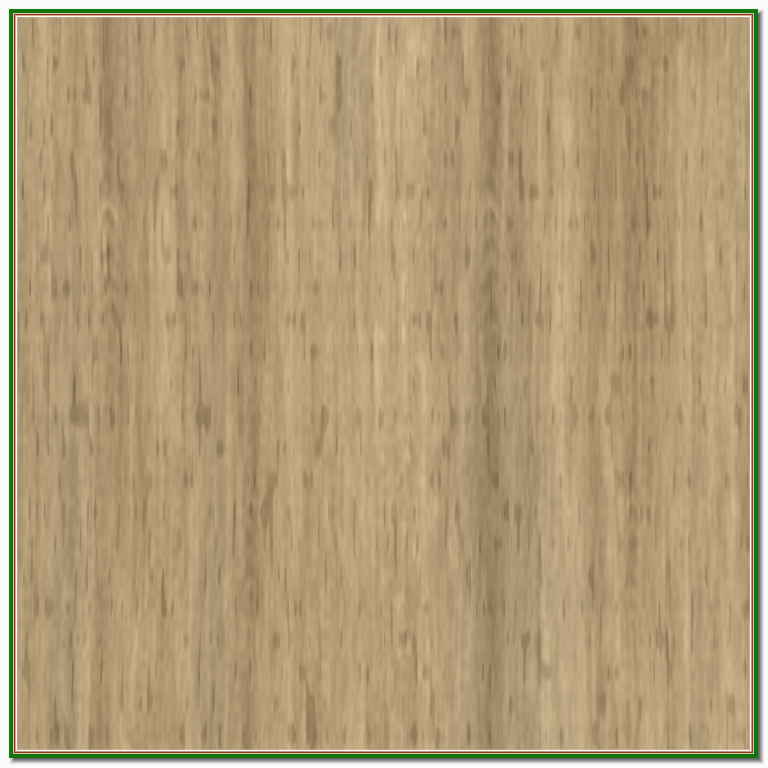
Give the GLSL for this texture, as a three.js fragment shader.

```glsl
// Pale oak board with vertical grain in a thin green, red and white frame.
#define WOOD vec3(0.685, 0.592, 0.450)
#define PAPER vec3(0.985, 0.985, 0.980)
#define GREEN vec3(0.07, 0.46, 0.04)
#define RED vec3(0.60, 0.20, 0.08)
#define SHADOW vec3(0.36, 0.36, 0.37)
#define FRAME_HALF 0.4876
#define EDGE 0.0009
#define BAND_CONTRAST 0.23
#define GRAIN_CONTRAST 0.22
#define PORE_DEPTH 0.15
#define STREAK_DEPTH 0.13

varying vec2 vUv;

float hash(vec2 p) {
  return fract(sin(dot(p, vec2(127.1, 311.7))) * 43758.5453);
}

float noise(vec2 p) {
  vec2 i = floor(p);
  vec2 f = fract(p);
  f = f * f * (3.0 - 2.0 * f);
  float low = mix(hash(i), hash(i + vec2(1.0, 0.0)), f.x);
  float high = mix(hash(i + vec2(0.0, 1.0)), hash(i + vec2(1.0, 1.0)), f.x);
  return mix(low, high, f.y);
}

// Noise stretched along the board, centred on zero.
float fibre(vec2 p, float across, float along) {
  return noise(p * vec2(across, along) + across) - 0.5;
}

float bell(float x, float width) {
  return exp(-x * x / (width * width));
}

// Dark heart streak with nested arches below its tip; repeats each half width.
float heart(vec2 p, vec2 tip, float width) {
  float x = mod(p.x - tip.x + 0.25, 0.5) - 0.25;
  float fall = tip.y - p.y - 90.0 * x * x - 0.8 * abs(x);
  float reach = bell(p.y - tip.y + 0.06, 0.13);
  float rings = sin(fall * 150.0 + 4.0 * fibre(p, 60.0, 12.0));
  float core = bell(x, width) * (0.55 + 0.9 * noise(vec2(tip.x * 50.0, p.y * 7.0)));
  float arch = bell(x, width * 0.9) * reach * rings * 0.45;
  float paleTip = bell(fall, 0.007) * bell(x, width) * 0.9;
  return core + arch - paleTip;
}

vec3 oak(vec2 p) {
  // Gentle sway of the fibres.
  vec2 q = p;
  q.x += 0.010 * fibre(p, 7.0, 2.5) + 0.003 * fibre(p, 25.0, 9.0);

  // Broad growth bands, then narrower ones.
  float bands = 0.60 * fibre(q, 15.0, 0.7) + 0.55 * fibre(q, 38.0, 1.3)
              + 0.40 * fibre(q, 85.0, 2.6);

  // Long fine lines crossed by short, rough fibres.
  float grain = 0.50 * fibre(q, 170.0, 6.0) + 0.50 * fibre(q, 260.0, 18.0)
              + 0.40 * fibre(q, 330.0, 75.0);

  // Short dark pores and pale flecks near the middle.
  float pores = smoothstep(0.20, 0.42, fibre(q, 215.0, 24.0));
  float flecks = smoothstep(0.15, 0.40, fibre(q, 150.0, 32.0)) * bell(q.x - 0.53, 0.05);

  float streaks = heart(q, vec2(0.140, 0.735), 0.013)
                + 0.75 * heart(q, vec2(0.325, 0.350), 0.009)
                + 0.55 * bell(mod(q.x - 0.03, 0.5) - 0.25, 0.012);

  float tone = 0.035 + BAND_CONTRAST * bands + GRAIN_CONTRAST * grain
             - PORE_DEPTH * pores - STREAK_DEPTH * streaks
             + 0.10 * flecks + 0.05 * bell(q.x - 0.53, 0.05);

  // Darker fibres turn browner, and wide bands drift between yellow and rose.
  vec3 colour = WOOD * (1.0 + tone * vec3(0.90, 1.02, 1.18));
  return colour + vec3(0.018, -0.004, -0.022) * fibre(q, 11.0, 0.8);
}

// Distance inward from the border of the framed square.
float inset(vec2 p) {
  vec2 a = abs(p - vec2(0.4993, 0.5007));
  return FRAME_HALF - max(a.x, a.y);
}

float inside(float depth, float start) {
  return smoothstep(start - EDGE, start + EDGE, depth);
}

void main() {
  float depth = inset(vUv);

  // Paper with a soft shadow to the lower right.
  float shade = smoothstep(-0.005, 0.005, inset(vUv - vec2(0.0045, -0.0045)));
  vec3 colour = mix(PAPER, SHADOW, shade);

  // Frame lines from the outside in, then the board.
  colour = mix(colour, GREEN, inside(depth, 0.0));
  colour = mix(colour, PAPER, inside(depth, 0.0054));
  colour = mix(colour, RED, inside(depth, 0.0063));
  colour = mix(colour, PAPER, inside(depth, 0.0084));
  colour = mix(colour, oak(vUv), inside(depth, 0.0106));

  gl_FragColor = vec4(clamp(colour, 0.0, 1.0), 1.0);
}
```
